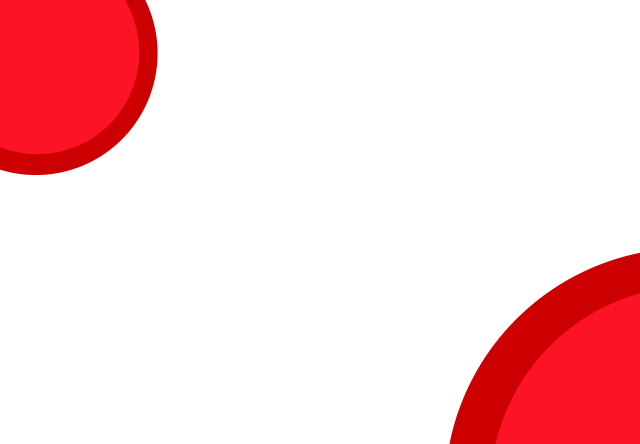
Write a WebGL 1 fragment shader that draws this background.

```glsl
precision highp float;

uniform vec2 u_resolution;

const vec3 WHITE = vec3(1.0);
const vec3 DARK_RED = vec3(0.8, 0.0, 0.0);
const vec3 BRIGHT_RED = vec3(0.99, 0.075, 0.145);

// Antialiased coverage of a disc; pixel is the width of one pixel
float disc(vec2 p, vec2 center, float radius, float pixel) {
    return clamp(0.5 - (length(p - center) - radius) / pixel, 0.0, 1.0);
}

// Bright disc over a larger dark one, with slightly shifted centers
vec3 rimmedDisc(vec3 base, vec2 p, vec2 rimCenter, float rimRadius,
                vec2 coreCenter, float coreRadius, float pixel) {
    vec3 color = mix(base, DARK_RED, disc(p, rimCenter, rimRadius, pixel));
    return mix(color, BRIGHT_RED, disc(p, coreCenter, coreRadius, pixel));
}

void main() {
    // Canvas width is one unit
    float pixel = 1.0 / u_resolution.x;
    vec2 p = gl_FragCoord.xy * pixel;
    vec2 topLeft = vec2(0.0, u_resolution.y * pixel);
    vec2 bottomRight = vec2(1.0, 0.0);

    // Upper left disc
    vec3 color = rimmedDisc(WHITE, p - topLeft,
                            vec2(0.056, -0.0833), 0.1902,
                            vec2(0.0586, -0.082), 0.1589, pixel);

    // Lower right disc
    color = rimmedDisc(color, p - bottomRight,
                       vec2(0.0755, -0.0742), 0.3805,
                       vec2(0.086, -0.0729), 0.3202, pixel);

    gl_FragColor = vec4(color, 1.0);
}
```
